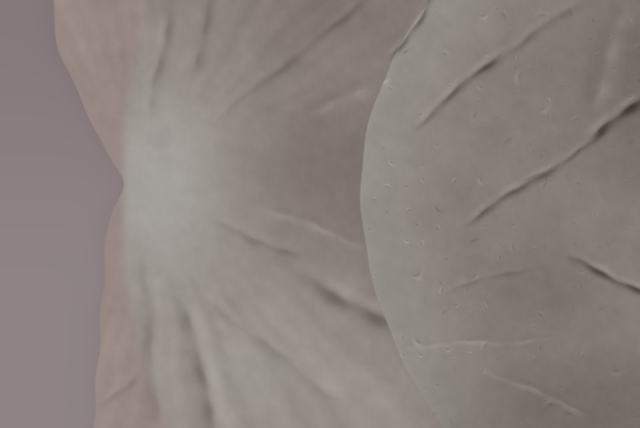
Reproduce this texture procedurally as a Shadertoy shader.

```glsl
// Two crumpled pale cloth bags against a mauve wall: a gathered one and a round one.
// Outlines are curves x(y); soft tints, a radial pleat fan and broken tapered creases
// shade the cloth, with layered sines for grain and cellular flecks on the round bag.
const vec3 WALL_TOP = vec3(0.525, 0.475, 0.485);
const vec3 WALL_LOW = vec3(0.56, 0.515, 0.52);
const vec3 HEM_PINK = vec3(0.59, 0.53, 0.51);
const vec3 CLOTH = vec3(0.565, 0.53, 0.505);
const vec3 CLOTH_GLOW = vec3(0.64, 0.625, 0.605);
const vec3 CLOTH_SHADE = vec3(0.485, 0.445, 0.415);
const vec3 ROUND_RIM = vec3(0.565, 0.55, 0.52);
const vec3 ROUND_BODY = vec3(0.53, 0.49, 0.467);
const vec3 ROUND_DARK = vec3(0.42, 0.387, 0.365);
const vec2 KNOT = vec2(0.36, 0.57);
const float EDGE_SOFT = 0.003, PLEATS = 23.0, PLEAT_GAIN = 0.012;
const float MOTTLE_GAIN = 0.014, GRAIN_GAIN = 0.011, FLECK_GAIN = 0.075;

vec2 hash2(vec2 c) {
    vec3 q = fract(c.xyx * vec3(0.1031, 0.1030, 0.0973));
    q += dot(q, q.yzx + 33.33);
    return fract((q.xx + q.yz) * q.zy);
}
// Layered rotated sines, about -1 to 1
float mottle(vec2 p) {
    float sum = 0.0, amp = 0.5;
    for (int i = 0; i < 5; i++) {
        p = mat2(0.8, 0.6, -0.6, 0.8) * p * 1.7 + 1.3;
        sum += amp * sin(p.x + 1.4 * sin(p.y)) * sin(p.y + 0.8 * sin(p.x));
        amp *= 0.75;
    }
    return sum;
}
float blob(vec2 p, vec2 center, vec2 radius) {
    vec2 q = (p - center) / radius;
    return exp(-dot(q, q));
}
// Tapered, unevenly deep ridge from a to b: one steep flank, one soft
float crease(vec2 p, vec2 a, vec2 b, float width, float height) {
    vec2 d = normalize(b - a), q = p - a;
    float t = dot(q, d) / length(b - a);
    float s = (d.x * q.y - d.y * q.x) / width;
    float core = s > 0.0 ? exp(-2.5 * s * s) : exp(-0.6 * s * s);
    float taper = smoothstep(-0.12, 0.2, t) * (1.0 - smoothstep(0.75, 1.12, t));
    float depth = 0.8 + 0.3 * sin(t * 15.0 + a.x * 40.0);
    return height * taper * depth * (core - 0.3 * exp(-(s - 1.7) * (s - 1.7)));
}
// Lit and shaded specks, scattered sparsely over two cell grids
float flecks(vec2 p) {
    float sum = 0.0;
    for (int i = 0; i < 2; i++) {
        vec2 g = p * (13.0 + 14.0 * float(i)) + 7.0 * float(i);
        vec2 spot = hash2(floor(g)), kind = hash2(floor(g) + 57.0);
        vec2 q = fract(g) - 0.25 - 0.5 * spot;
        float turn = 6.28 * kind.y;
        q = mat2(cos(turn), -sin(turn), sin(turn), cos(turn)) * q / (0.5 + 0.7 * spot.y);
        q.y += 1.5 * q.x * q.x;
        float lit = blob(q, vec2(0.0, 0.03), vec2(0.16, 0.07));
        float dark = blob(q, vec2(0.03, -0.05), vec2(0.11, 0.04));
        sum += (lit * spot.x - dark) * step(0.65, kind.x);
    }
    return sum;
}
float wallEdge(float y) {
    float notch = (y - 0.57) / 0.05;
    return 0.218 + 0.07 * y + 0.035 * exp(-notch * notch)
         - 0.162 * smoothstep(0.55, 0.98, y) + 0.003 * sin(y * 41.0);
}
float roundEdge(float y) {
    float d = y - 0.56;
    return 0.843 + (d > 0.0 ? 0.83 : 0.61) * d * d + 0.002 * sin(y * 33.0);
}
vec3 gatheredBag(vec2 p, vec2 w) {
    vec3 col = mix(CLOTH, CLOTH_SHADE, 0.85 * blob(p, vec2(0.77, 0.60), vec2(0.23, 0.24)));
    col = mix(col, CLOTH_SHADE, 0.8 * blob(p, vec2(0.78, 1.02), vec2(0.34, 0.18)));
    col = mix(col, CLOTH_GLOW, blob(p, vec2(0.37, 0.55), vec2(0.18, 0.28)));
    col = mix(col, CLOTH_GLOW, 0.5 * blob(p, vec2(0.62, 0.13), vec2(0.32, 0.20)));
    // Pink hem beside the gathered body
    float body = 0.285 + 0.6 * pow(max(0.43 - p.y, 0.0), 2.0) + 0.05 * smoothstep(0.7, 1.0, p.y);
    col = mix(HEM_PINK, col, smoothstep(-0.012, 0.02, p.x - body));
    // Pleats fan out of the knot
    vec2 r = w - KNOT;
    float angle = atan(r.y, r.x), far = smoothstep(0.12, 0.45, length(r));
    float fan = sin(angle * PLEATS + 2.0 * sin(angle * 5.0)) + 0.6 * sin(angle * 61.0 + 5.0 * length(r));
    float f = PLEAT_GAIN * fan * far * smoothstep(0.25, 0.8, abs(angle));
    f += crease(w, vec2(0.35, 0.73), vec2(0.40, 0.97), 0.010, -0.06);
    f += crease(w, vec2(0.45, 0.82), vec2(0.51, 1.04), 0.011, -0.07);
    f += crease(w, vec2(0.53, 0.735), vec2(0.88, 1.02), 0.010, -0.06);
    f += crease(w, vec2(0.71, 0.725), vec2(0.88, 0.80), 0.012, 0.04);
    f += crease(w, vec2(0.51, 0.475), vec2(0.70, 0.395), 0.009, -0.06);
    f += crease(w, vec2(0.63, 0.51), vec2(0.85, 0.425), 0.008, 0.045);
    f += crease(w, vec2(0.71, 0.35), vec2(0.95, 0.215), 0.015, -0.12);
    f += crease(w, vec2(0.42, 0.29), vec2(0.485, 0.09), 0.014, -0.08);
    f += crease(w, vec2(0.475, 0.15), vec2(0.495, -0.06), 0.016, -0.10);
    f += crease(w, vec2(0.335, 0.39), vec2(0.365, -0.02), 0.014, -0.045);
    f += crease(w, vec2(0.49, 0.29), vec2(0.80, 0.05), 0.011, -0.04);
    return col + f + crease(w, vec2(0.235, 0.055), vec2(0.33, 0.13), 0.008, -0.05);
}
vec3 roundBag(vec2 p, vec2 w, float inset) {
    vec3 col = mix(ROUND_RIM, ROUND_BODY, smoothstep(0.03, 0.26, inset));
    col = mix(col, ROUND_DARK, 0.75 * blob(p, vec2(1.52, 0.80), vec2(0.17, 0.22)));
    col = mix(col, ROUND_DARK, 0.4 * blob(p, vec2(1.26, 0.35), vec2(0.12, 0.11)));
    col = mix(col, ROUND_DARK, 0.7 * blob(p, vec2(1.45, 0.0), vec2(0.42, 0.17)));
    float f = FLECK_GAIN * flecks(w) * (0.5 + 0.5 * exp(-inset * 5.0));
    f += crease(w, vec2(0.98, 0.705), vec2(1.17, 0.88), 0.007, -0.13);
    f += crease(w, vec2(1.11, 0.83), vec2(1.36, 0.99), 0.009, -0.07);
    f += crease(w, vec2(1.095, 0.48), vec2(1.30, 0.61), 0.007, -0.13);
    f += crease(w, vec2(1.23, 0.575), vec2(1.42, 0.69), 0.006, -0.09);
    f += crease(w, vec2(1.38, 0.67), vec2(1.53, 0.79), 0.010, -0.19);
    f += crease(w, vec2(1.39, 0.74), vec2(1.46, 0.97), 0.018, 0.06);
    f += crease(w, vec2(1.335, 0.392), vec2(1.54, 0.30), 0.007, -0.18);
    f += crease(w, vec2(1.03, 0.315), vec2(1.26, 0.38), 0.006, -0.04);
    f += crease(w, vec2(0.96, 0.19), vec2(1.28, 0.207), 0.005, 0.04);
    return col + f + crease(w, vec2(1.15, 0.13), vec2(1.38, 0.03), 0.006, 0.05);
}
void mainImage(out vec4 fragColor, in vec2 fragCoord) {
    vec2 p = fragCoord / iResolution.y;
    vec2 w = p + 0.004 * sin(p.yx * 29.0 + p * vec2(9.0, -8.0)) + 0.0012 * sin(p.yx * 110.0);
    float soft = max(EDGE_SOFT, 0.8 / iResolution.y);
    float hem = p.x - wallEdge(p.y), inset = p.x - roundEdge(p.y);
    vec3 col = mix(WALL_LOW, WALL_TOP, smoothstep(0.3, 1.0, p.y)) - 0.02 * exp(-abs(hem) * 40.0);
    col = mix(col, gatheredBag(p, w) - 0.025 * exp(-abs(inset) * 30.0), smoothstep(-soft, soft, hem));
    col = mix(col, roundBag(p, w, inset) + 0.02 * exp(-abs(inset) * 70.0), smoothstep(-soft, soft, inset));
    // Dark slit on the round outline, then cloth grain
    col += crease(w, vec2(0.92, 0.87), vec2(1.02, 1.02), 0.006, -0.14);
    float grain = MOTTLE_GAIN * mottle(p * 9.0) + GRAIN_GAIN * mottle(p * 31.0);
    fragColor = vec4(clamp(col + grain * smoothstep(-0.01, 0.04, hem), 0.0, 1.0), 1.0);
}
```
